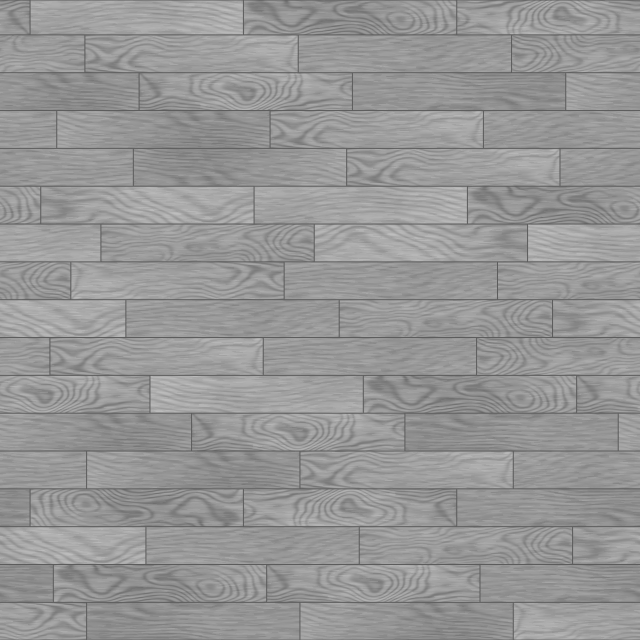
This texture is drawn by a WebGL 1 fragment shader. Its source:

```glsl
precision highp float;
// Grey oak floor: staggered rows of long boards divided by thin dark seams.
// Each board picks one of nine grain designs, made of contour rings over
// layered sines (arched or slanted) with stretched cellular noise as fibres.

uniform vec2 u_resolution;

const float BOARD_LENGTH = 0.33333;
const float ROW_HEIGHT = 0.05911;
const float ROW_SHIFT = 0.0046;     // part of the top row beyond the canvas
const float SEAM_WIDTH = 0.0016;
const float DESIGNS = 9.0;
const float RINGS = 5.0;            // growth rings across one board
const float RING_FAINT = 0.06;      // ring depth on slanted boards
const float RING_STRONG = 0.135;    // ring depth on arched boards
const float FIBRE_DEPTH = 0.075;
const float SHADE_DEPTH = 0.05;
const float TONE_SPREAD = 0.075;
const vec3 WOOD_COLOR = vec3(0.622);
const vec3 SEAM_COLOR = vec3(0.36);

// Position of the first joint in each row, in board lengths, top row first
const mat4 STAGGER = mat4(
  0.141, 0.398, 0.652, 0.266,  0.625, 0.191, 0.473, 0.332,
  0.590, 0.234, 0.703, 0.898,  0.406, 0.141, 0.684, 0.250);

float hash(vec2 p) {
  vec3 q = fract(vec3(p.xyx) * 0.1031);
  q += dot(q, q.yzx + 33.33);
  return fract((q.x + q.y) * q.z);
}

float rowStagger(float row) {
  float index = row - 4.0 * step(15.5, row);
  float offset = 0.0;
  for (int i = 0; i < 4; i++)
    for (int j = 0; j < 4; j++)
      if (abs(float(i * 4 + j) - index) < 0.5) offset = STAGGER[i][j];
  return offset;
}

// Layered sines, each layer turned and finer than the last
float waves(vec2 p, float seed) {
  float sum = 0.0, amp = 0.6;
  for (int i = 0; i < 4; i++) {
    p = mat2(0.8, 0.6, -0.6, 0.8) * p * 1.7 + seed;
    sum += amp * sin(p.x + 1.3 * sin(p.y));
    amp *= 0.42;
  }
  return sum;
}

// Cellular noise: signed tone of the nearest cell, fading from its centre
float fibres(vec2 p) {
  vec2 cell = floor(p);
  float nearest = 4.0, tone = 0.0;
  for (int i = -1; i <= 1; i++)
    for (int j = -1; j <= 1; j++) {
      vec2 c = cell + vec2(float(i), float(j));
      vec2 d = c + vec2(hash(c), hash(c + 71.7)) - p;
      if (dot(d, d) < nearest) {
        nearest = dot(d, d);
        tone = hash(c + 19.3) - 0.5;
      }
    }
  return tone * (1.0 - smoothstep(0.0, 0.9, nearest));
}

// Wood at p, measured in board heights from the corner of a board
vec3 wood(vec2 p, float design) {
  float seed = design * 7.31 + 2.0;
  float arched = smoothstep(0.25, 0.65, fract(design * 0.618 + 0.1));
  float centre = 0.3 + 0.4 * hash(vec2(design, 3.0));
  float slope = 0.5 * hash(vec2(design, 8.0)) - 0.25;

  // Growth rings
  float warp = waves(p * vec2(mix(0.35, 0.68, arched), 1.2), seed);
  float arch = 2.4 * (p.y - centre) * (p.y - centre) + 0.12 * p.x;
  float slant = 1.2 * p.y + slope * p.x;
  float height = mix(slant, arch, arched) + mix(0.4, 0.8, arched) * warp;
  float ring = pow(0.5 + 0.5 * sin(6.2832 * RINGS * height), 2.0);
  float patches = 0.65 + 0.6 * waves(p * vec2(0.4, 0.8), seed + 4.7);
  float depth = mix(RING_FAINT, RING_STRONG, arched) * clamp(patches, 0.15, 1.2);

  // Fibres and broad shading
  vec2 along = vec2(p.x, p.y + 0.08 * warp) + seed;
  float fibre = fibres(along * vec2(3.4, 30.0))
              + 0.5 * fibres(along * vec2(1.1, 11.0));
  float shade = waves(p * vec2(0.3, 0.5), seed + 9.1);
  float tone = fract(design * 0.382 + 0.2) - 0.5;
  return WOOD_COLOR - depth * ring + FIBRE_DEPTH * fibre
       + SHADE_DEPTH * shade + TONE_SPREAD * tone;
}

vec3 boards(vec2 uv, float pixel) {
  float down = (1.0 - uv.y + ROW_SHIFT) / ROW_HEIGHT;
  float row = floor(down);
  float across = uv.x / BOARD_LENGTH - rowStagger(row);
  float column = mod(floor(across), 3.0);
  vec2 local = fract(vec2(across, down));

  // Distance to the closest seam, including the one on the top edge
  vec2 edge = min(local, 1.0 - local) * vec2(BOARD_LENGTH, ROW_HEIGHT);
  float gap = min(min(edge.x, edge.y), 1.0 - uv.y);
  float seam = clamp((0.5 * SEAM_WIDTH - gap) / pixel + 0.5, 0.0, 1.0);

  // Neighbours in a row differ; some boards are turned half round
  float design = mod(floor(hash(vec2(row, 5.0)) * DESIGNS) + 4.0 * column, DESIGNS);
  if (hash(vec2(row, column + 40.0)) > 0.5) local = 1.0 - local;
  vec2 p = local * vec2(BOARD_LENGTH / ROW_HEIGHT, 1.0);
  return mix(wood(p, design), SEAM_COLOR, seam);
}

void main() {
  // Four samples per pixel keep the fine grain smooth
  vec3 color = vec3(0.0);
  for (int i = 0; i < 2; i++)
    for (int j = 0; j < 2; j++) {
      vec2 nudge = vec2(float(i), float(j)) * 0.5 - 0.25;
      color += boards((gl_FragCoord.xy + nudge) / u_resolution, 0.5 / u_resolution.y);
    }
  gl_FragColor = vec4(color * 0.25, 1.0);
}
```
